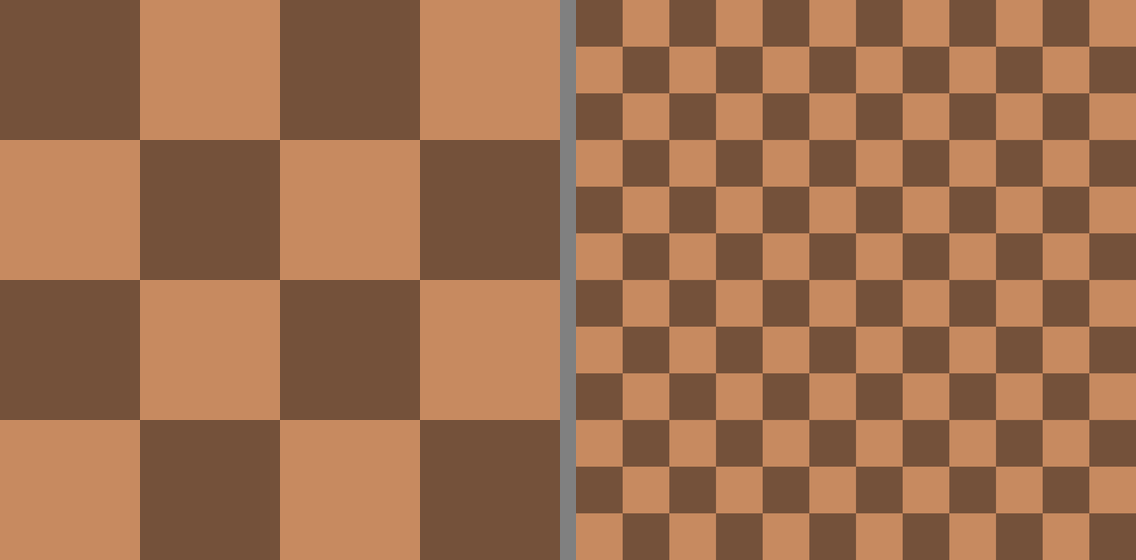
Left, the tile; right, the same tile 3 across and 3 down.
Write a Shadertoy shader that draws this pattern.

```glsl
const float CELLS = 4.0;        // squares along each side, even so that it tiles
const float EDGE_PIXELS = 1.0;  // width of the smoothed edge
const vec3 DARK_BROWN = vec3(0.455, 0.318, 0.227);
const vec3 LIGHT_TAN = vec3(0.780, 0.541, 0.376);

// Signed distance to the nearest cell border, positive in even cells
vec2 borderDistance(vec2 p) {
    return abs(mod(p - 0.5, 2.0) - 1.0) - 0.5;
}

// Smoothed checker: 1 in the light squares, 0 in the dark ones
float checker(vec2 p, vec2 edgeWidth) {
    vec2 side = clamp(2.0 * borderDistance(p) / edgeWidth, -1.0, 1.0);
    return 0.5 + 0.5 * side.x * side.y;
}

void mainImage(out vec4 fragColor, in vec2 fragCoord) {
    vec2 cellsPerPixel = CELLS / iResolution.xy;
    float light = checker(fragCoord * cellsPerPixel, EDGE_PIXELS * cellsPerPixel);
    fragColor = vec4(mix(DARK_BROWN, LIGHT_TAN, light), 1.0);
}
```
